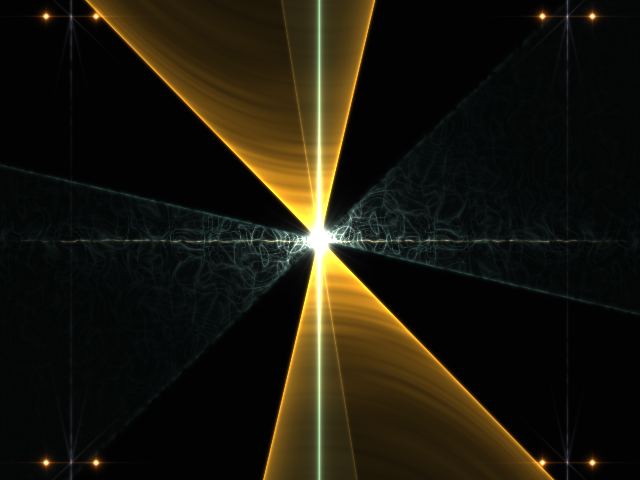
This background is drawn by a Shadertoy shader. Its source:

```glsl
// A glowing hourglass of golden light crossed by a pale vertical beam, with
// teal filament webs at the sides and small flares near the four corners.
// Half-turn symmetry folds the plane; wedges are signed distances to rays.

const vec3 GOLD = vec3(1.0, 0.66, 0.13);
const vec3 BROWN = vec3(0.085, 0.065, 0.022);
const vec3 MINT = vec3(0.55, 0.85, 0.68);
const vec3 TEAL = vec3(0.36, 0.62, 0.58);
const vec3 WHITE = vec3(0.95, 1.0, 0.92);
const vec3 LILAC = vec3(0.48, 0.46, 0.55);
const vec3 EMBER = vec3(1.0, 0.52, 0.18);

float hash(vec2 p) {
    vec3 h = fract(vec3(p.xyx) * 0.1031);
    h += dot(h, h.yzx + 33.33);
    return fract((h.x + h.y) * h.z);
}

float noise(vec2 p) {
    vec2 i = floor(p), f = fract(p);
    f = f * f * (3.0 - 2.0 * f);
    vec2 e = vec2(0.0, 1.0);
    return mix(mix(hash(i), hash(i + e.yx), f.x),
               mix(hash(i + e.xy), hash(i + e.yy), f.x), f.y);
}

// Thin bright creases where the noise crosses its middle value.
float filament(vec2 p, float sharpness) {
    return exp(-abs(noise(p) - 0.5) * sharpness);
}

float glow(float d, float width) { return exp(-abs(d) / width); }

// Signed distance to a line through the origin, positive on its left side.
float side(vec2 p, vec2 dir) {
    dir = normalize(dir);
    return dir.x * p.y - dir.y * p.x;
}

// Golden fan; q is folded so that q.y >= 0.
vec3 goldenFan(vec2 q, float px) {
    float left = -side(q, vec2(-0.975, 1.0));
    float right = side(q, vec2(0.232, 1.0));
    float inner = -side(q, vec2(-0.157, 1.0));
    float r = length(q);
    float mask = smoothstep(-px, px, min(left, right));
    float innerMask = smoothstep(-px, px, inner);

    // Parabolic sheets sweep from the left edge toward the beam.
    float sheet = q.y - 1.2 * q.x * q.x;
    float bands = noise(vec2(sheet * 65.0, q.x * 5.0))
                + 0.5 * noise(vec2(sheet * 150.0, q.x * 4.0 + 7.0));
    float fill = 1.7 * exp(-9.0 * sheet) * (0.66 + 0.42 * bands);
    fill *= mix(1.0, 0.72, innerMask);
    vec3 col = BROWN * (0.85 + 0.2 * bands) + GOLD * fill;
    col += innerMask * (vec3(0.055, 0.055, 0.03) + GOLD * 0.42 * glow(right, 0.032));
    col += GOLD * 0.28 * glow(left, 0.014);
    col += vec3(0.4, 0.3, 0.12) * glow(inner, 0.0018) * (0.35 + glow(r, 0.2));
    col *= mask;
    float rim = glow(left, 0.0022) + glow(right, 0.0022);
    return col + GOLD * rim * (0.65 + 0.6 * glow(r, 0.2));
}

// Filament web; q is folded so that q.x >= 0.
vec3 filamentWeb(vec2 q, float px) {
    float low = side(q, vec2(1.0, -0.233));
    float high = -side(q, vec2(1.0, 0.96));
    float r = length(q);
    float mask = smoothstep(-px, 2.0 * px, min(low, high));
    vec2 warp = vec2(noise(q * 24.0), noise(q * 24.0 + 31.0)) - 0.5;
    vec2 w = q + 0.035 * warp;

    float threads = filament(w * vec2(75.0, 26.0), 15.0)
                  + 0.7 * filament(w * vec2(38.0, 75.0) + 9.0, 17.0)
                  + 0.5 * filament(w * 130.0 + 4.0, 14.0);
    float near = glow(r, 0.13) * 0.75 + 0.24 * glow(q.y, 0.055) * glow(r, 0.5);
    float strength = near * (0.5 + 0.5 * glow(q.y, 0.05)) + 0.014;

    // Nested loops leaning away from the center.
    float loops = 0.0;
    for (int i = 0; i < 6; i++) {
        float k = float(i);
        vec2 c = vec2(0.055 + 0.034 * k, 0.005);
        float ring = length(w - c) - 0.029 - 0.023 * k;
        loops += glow(ring, 0.0018) * exp(-0.48 * k);
    }
    loops *= 0.25 + 0.75 * noise(q * 55.0);

    float grain = noise(q * 110.0);
    float rim = glow(low, 0.0025) * (0.15 + 0.6 * grain) * glow(r, 0.9)
              + glow(high, 0.0035) * 0.34 * grain * glow(r, 0.8);
    vec3 tint = mix(TEAL, WHITE, glow(r, 0.12));
    vec3 haze = vec3(0.008, 0.014, 0.014) + TEAL * 0.12 * glow(r, 0.15);
    return mask * (haze + tint * (threads * strength + 0.55 * loops)) + TEAL * rim;
}

// Paired embers, a faint column and crossing rays; a is the offset from a flare.
vec3 cornerFlare(vec2 a, float height) {
    float r = length(a);
    float speckle = noise(vec2(a.x * 40.0, height * 95.0));
    float column = glow(a.x, 0.0017) * (0.09 + 0.55 * glow(a.y, 0.09)) * (0.35 + speckle);
    vec2 spot = vec2(abs(a.x) - 0.052, a.y);
    float d = length(spot);
    float star = glow(spot.x, 0.0018) * glow(spot.y, 0.008)
               + glow(spot.y, 0.0016) * glow(spot.x, 0.012);
    vec3 col = LILAC * column + EMBER * (1.4 * glow(d, 0.0055) + 0.55 * star);
    col += vec3(1.0, 0.85, 0.6) * exp(-d * d / 0.000018);
    col += EMBER * 0.22 * glow(a.y, 0.0014) * glow(a.x, 0.07);
    float rays = glow(side(a, vec2(1.0, 0.95)), 0.0014)
               + glow(side(vec2(abs(a.x), a.y), vec2(0.22, -1.0)), 0.002);
    return col + LILAC * rays * 0.27 * glow(r, 0.065);
}

void mainImage(out vec4 fragColor, in vec2 fragCoord) {
    float px = 1.0 / iResolution.y;
    vec2 p = (fragCoord - 0.5 * iResolution.xy) * px - vec2(-0.0015, 0.001);
    float r = length(p);
    vec3 col = vec3(0.006);
    col += filamentWeb(p.x < 0.0 ? -p : p, px);
    col += goldenFan(p.y < 0.0 ? -p : p, px);
    col += cornerFlare(abs(p) - vec2(0.517, 0.465), p.y);

    // Vertical beam and broken horizontal thread.
    col += MINT * (0.75 * glow(p.x, 0.0028) + 0.2 * glow(p.x, 0.013));
    col += WHITE * 0.9 * glow(p.x, 0.006) * glow(p.y, 0.16);
    float sparks = noise(vec2(p.x * 120.0, 3.0));
    float wobble = 0.004 * (noise(vec2(p.x * 70.0, 8.0)) - 0.5);
    col += vec3(0.9, 0.85, 0.62) * glow(p.y + 0.003 + wobble, 0.0018)
         * (0.15 + 0.85 * sparks) * (0.3 + glow(p.x, 0.25)) * smoothstep(0.68, 0.5, abs(p.x));

    // Central burst with irregular spokes.
    float spokes = noise(p / max(r, 0.0001) * 14.0 + 20.0);
    col += WHITE * (1.6 * exp(-r * r / 0.0004) + (0.35 + 0.6 * spokes) * glow(r, 0.026));
    fragColor = vec4(clamp(col, 0.0, 1.0), 1.0);
}
```
